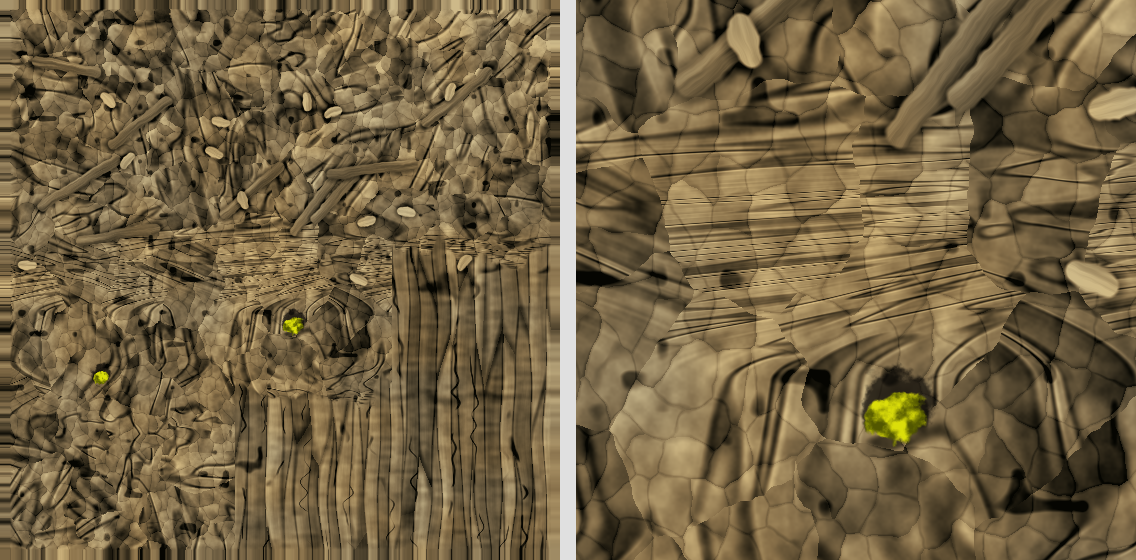
Left: the whole. Right: its middle third, enlarged.
A three.js fragment shader for this texture:

```glsl
// Weathered wood litter: shards, knotted strands and sticks above upright planks.
// Voronoi patches turn a warped strand noise; stretched cells make the planks,
// and the summed brightness is coloured by an umber to cream ramp.
varying vec2 vUv;

float hash(vec2 p) {
  vec3 q = fract(p.xyx * vec3(0.1031, 0.1030, 0.0973));
  q += dot(q, q.yzx + 33.33);
  return fract((q.x + q.y) * q.z);
}

float noise(vec2 p) {
  vec2 i = floor(p), f = fract(p);
  f = f * f * (3.0 - 2.0 * f);
  return mix(mix(hash(i), hash(i + vec2(1, 0)), f.x),
             mix(hash(i + vec2(0, 1)), hash(i + vec2(1, 1)), f.x), f.y);
}

float fbm(vec2 p) {
  float sum = 0.0, amp = 0.53;
  for (int i = 0; i < 4; i++) {
    sum += amp * noise(p);
    p = p * 2.03 + 17.1;
    amp *= 0.5;
  }
  return sum;
}

mat2 turn(float a) { return mat2(cos(a), sin(a), -sin(a), cos(a)); }

// Voronoi cell: offset from its centre, random id, distance gap at the border
vec4 shard(vec2 p) {
  vec2 cell = floor(p);
  vec4 best = vec4(0.0, 0.0, 0.0, 9.0);
  float second = 9.0;
  for (int y = -1; y <= 1; y++) for (int x = -1; x <= 1; x++) {
    vec2 c = cell + vec2(x, y);
    vec2 r = p - c - vec2(hash(c), hash(c + 57.3));
    float d = length(r);
    if (d < best.w) { second = best.w; best = vec4(r, hash(c + 113.7), d); }
    else second = min(second, d);
  }
  best.w = second - best.w;
  return best;
}

// Rounded strands, zero in the crevices between them
float strand(vec2 q) {
  q += 1.5 * vec2(noise(q * 0.8), noise(q * 0.8 + 31.0));
  return smoothstep(0.0, 0.32, abs(2.0 * noise(q) - 1.0));
}

float litter(vec2 p) {
  vec2 ragged = p + 0.025 * vec2(fbm(p * 24.0), fbm(p * 24.0 + 9.0));
  vec4 patchCell = shard(ragged * 10.0);
  vec4 chip = shard(ragged * vec2(44.0, 36.0));
  float id = patchCell.z;

  // Strands follow the patch, and stand upright in the middle band
  float calm = smoothstep(0.2, 0.04, abs(p.y - 0.4));
  mat2 spin = turn((id - 0.5) * 3.1 * (1.0 - 0.88 * calm));
  vec2 stretch = vec2(44.0, 44.0 / mix(1.3, 5.0, max(fract(id * 7.3), calm)));
  vec2 q = spin * p * stretch + id * 71.0;
  float body = strand(q);
  float relief = body - strand(q + spin * vec2(-0.003, 0.003) * stretch);

  float v = 0.46 + 0.27 * (body - 0.68) + 0.13 * relief;
  v += 0.13 * (id - 0.5) + 0.34 * (fbm(p * 65.0) - 0.5);
  float broken = mix(0.13, 0.3, smoothstep(0.5, 0.95, p.y));
  v += broken * (chip.z - 0.5) + 0.1 * dot(chip.xy, vec2(-0.7, 0.7));
  v -= 0.09 * smoothstep(0.12, 0.0, chip.w);
  v += 0.09 * (noise(spin * p * vec2(190.0, 40.0)) - 0.5);
  return v - 0.32 * smoothstep(0.17, 0.07, noise(p * 52.0));
}

float planks(vec2 p) {
  float x = p.x + 0.012 * (noise(p * vec2(14.0, 9.0)) - 0.5);
  vec4 plank = shard(vec2(x * 40.0, p.y * 2.6));
  float v = 0.49 + 0.27 * (plank.z - 0.5) - 0.1 * plank.x;
  v -= 0.24 * smoothstep(0.16, 0.0, plank.w);
  v += 0.26 * (fbm(vec2(x * 110.0, p.y * 8.0)) - 0.5);
  v += 0.13 * (noise(vec2(x * 45.0, p.y * 120.0)) - 0.5);
  v += 0.12 * (fbm(p * 70.0) - 0.5);
  // Winding cracks, broken into dashes
  float wander = x * 26.0 + 0.5 * noise(p * vec2(20.0, 50.0));
  float crack = abs(noise(vec2(wander, p.y * 3.0)) - 0.5);
  v -= 0.34 * smoothstep(0.045, 0.01, crack) * smoothstep(0.4, 0.65, noise(p * vec2(30.0, 42.0)));
  // Rough joint between the two rows of planks
  float joint = abs(p.y - 0.295 + 0.04 * (fbm(p * 20.0) - 0.5));
  return v - 0.2 * smoothstep(0.014, 0.0, joint) * noise(p * 60.0);
}

vec3 woodRamp(float v) {
  vec3 c = mix(vec3(0.15, 0.13, 0.08), vec3(0.52, 0.44, 0.30), clamp((v - 0.15) / 0.37, -0.35, 1.0));
  return mix(c, vec3(0.76, 0.68, 0.49), clamp((v - 0.52) / 0.24, 0.0, 1.2));
}

void main() {
  vec2 p = clamp(vUv, 0.018, 0.984); // the margins smear outwards
  float top = 0.3 * step(0.42, p.x) + 0.25 * step(0.7, p.x) + 0.1 * (fbm(p * vec2(28.0, 9.0)) - 0.5);
  float v = mix(litter(p), planks(p), smoothstep(-0.006, 0.006, top - p.y) * step(0.4, p.x));

  // Long sticks and pale chips scattered over the litter
  for (int i = 0; i < 22; i++) {
    float k = float(i), isStick = step(k, 8.5);
    vec2 seed = vec2(k * 3.7, 5.0);
    vec2 spot = vec2(0.03 + 0.8 * hash(seed), mix(0.5, 0.58, isStick) + 0.34 * hash(seed + 8.0));
    vec2 r = turn(mix(4.0, 1.4, isStick) * (hash(seed + 21.0) - 0.75)) * (p - spot);
    r.y += 0.008 * (fbm(r * 40.0 + k) - 0.5);
    float reach = mix(0.011, 0.05 + 0.03 * hash(seed + 4.0), isStick);
    float d = length(vec2(max(abs(r.x) - reach, 0.0), r.y)) - 0.009 * mix(1.0 - 20.0 * abs(r.x), 1.0, isStick);
    float grain = fbm(vec2(r.x * 18.0, r.y * 230.0) + k) - 0.5;
    v -= 0.2 * smoothstep(0.009, 0.0, d);
    v = mix(v, mix(0.73, 0.46 + 10.0 * r.y, isStick) + 0.4 * grain, smoothstep(0.0015, -0.0015, d));
  }
  vec3 tint = mix(vec3(1.03, 0.99, 0.93), vec3(0.98, 1.0, 1.06), noise(p * 16.0));
  vec3 color = woodRamp(v) * tint;

  // Two tufts of yellow moss in dark hollows
  for (int i = 0; i < 2; i++) {
    vec2 r = p - mix(vec2(0.525, 0.418), vec2(0.181, 0.325), float(i));
    float d = length(r * vec2(mix(0.75, 1.1, float(i)), 1.0)) - 0.013 + 0.012 * (fbm(p * 130.0) - 0.5);
    color *= 1.0 - 0.7 * smoothstep(0.005, 0.0, d - 0.4 * r.y);
    vec3 moss = mix(vec3(0.32, 0.34, 0.0), vec3(0.86, 0.87, 0.04), smoothstep(0.2, 0.7, fbm(p * 150.0)));
    color = mix(color, moss, smoothstep(0.0015, -0.0015, d));
  }
  gl_FragColor = vec4(color, 1.0);
}
```
